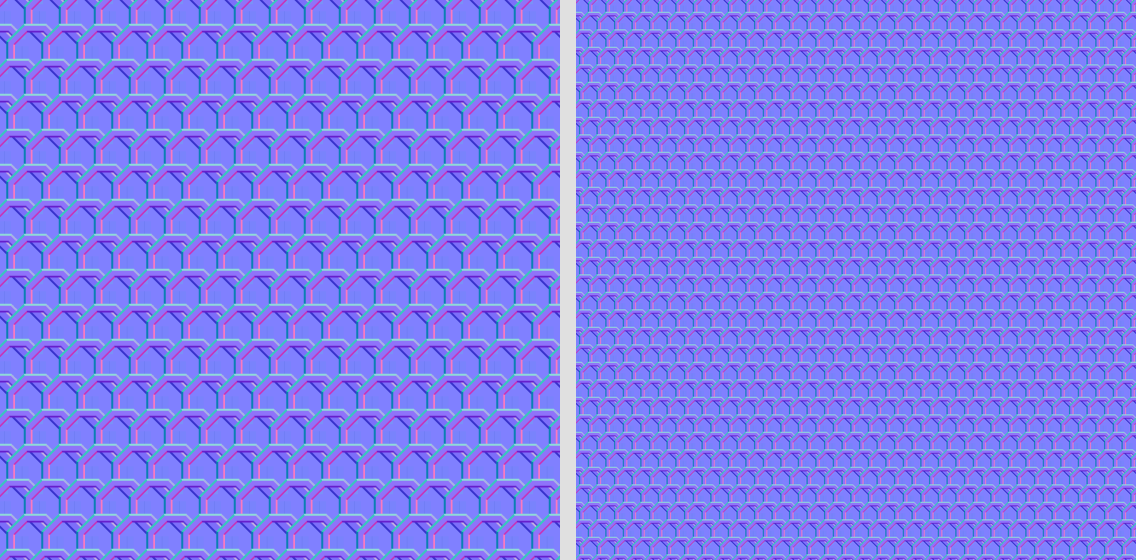
Left: one tile. Right: repeated 2 by 2.
Write a WebGL 1 fragment shader that draws this texture map.

```glsl
precision highp float;
// Tangent-space normal map of overlapping chamfered arches in staggered rows.
uniform vec2 u_resolution;

const float REPEATS = 16.0;               // arches across and rows down (even)
const vec2 PHASE = vec2(0.182, 0.682);    // leg and row-top position, in cells
const float SHOULDER = 0.5;               // height of the left chamfer
const float TOP_END = 1.15;               // where the right chamfer starts
const float BAND = 0.2;                   // width of the arch band
const float OUTER_BEVEL = 0.056;
const float INNER_BEVEL = 0.045;
const float BRACE_LINE = 0.45;            // diagonal offset of the brace groove
const float BRACE_BEVEL = 0.026;
const float DIAGONAL = 0.70711;
const int SAMPLES = 4;                    // antialiasing grid per axis

const vec3 FIELD = vec3(0.50, 0.50, 1.00);
const vec3 BAND_FACE = vec3(0.56, 0.45, 0.98);
const vec3 BRACE_FACE = vec3(0.49, 0.43, 0.98);
const vec3 BRACE_GROOVE = vec3(0.22, 0.20, 0.80);
const vec3 BRACE_GLINT = vec3(0.76, 0.68, 0.88);
const vec3 PANEL = vec3(0.46, 0.52, 0.98);
const vec3 PANEL_SEAM = vec3(0.43, 0.49, 0.95);
const vec3 WEDGE = vec3(0.46, 0.62, 0.95);

const vec3 OUTER_LEG = vec3(0.04, 0.50, 0.70);
const vec3 OUTER_SLOPE = vec3(0.22, 0.78, 0.74);
const vec3 OUTER_TOP = vec3(0.56, 0.86, 0.85);
const vec3 OUTER_END = vec3(0.66, 0.70, 0.90);
const vec3 INNER_LEG = vec3(0.98, 0.48, 0.75);
const vec3 INNER_SLOPE = vec3(0.78, 0.20, 0.72);
const vec3 INNER_TOP = vec3(0.40, 0.12, 0.80);
const vec3 INNER_END = vec3(0.38, 0.25, 0.85);

float box(vec2 p, vec2 low, vec2 high) {
  vec2 inside = step(low, p) * step(p, high);
  return inside.x * inside.y;
}

// Recessed field, its faint panel and the diagonal brace behind the arch.
vec3 interior(vec2 p) {
  vec3 color = FIELD;
  float panel = box(p, vec2(0.25, 0.64), vec2(0.63, 1.0));
  color = mix(color, PANEL, 0.6 * panel);
  float seam = 1.0 - step(0.012, abs(p.x - 0.45));
  color = mix(color, PANEL_SEAM, panel * seam);
  float wedge = step(0.72, p.x + p.y) * step(p.y, 0.44) * step(p.x, 0.55);
  color = mix(color, WEDGE, 0.6 * wedge);

  float across = p.x - p.y - BRACE_LINE;
  color = mix(color, BRACE_FACE, step(0.0, across));
  float glint = step(abs(across - 0.32), 0.035) * step(0.23, p.y);
  color = mix(color, BRACE_GLINT, glint);
  float groove = step(abs(across) * DIAGONAL, BRACE_BEVEL);
  return mix(color, BRACE_GROOVE, groove);
}

// p is measured right and down from the upper left corner of one arch.
vec3 arch(vec2 p) {
  float leg = p.x;
  float slope = (p.x + p.y - SHOULDER) * DIAGONAL;
  float top = p.y;
  float end = (TOP_END - p.x + p.y) * DIAGONAL;
  float depth = min(min(leg, slope), min(top, end));

  // The nearest side decides the bevel direction.
  vec3 outer = OUTER_LEG;
  vec3 inner = INNER_LEG;
  if (depth == slope) {
    outer = OUTER_SLOPE;
    inner = INNER_SLOPE;
  } else if (depth == top) {
    outer = OUTER_TOP;
    inner = INNER_TOP;
  } else if (depth == end) {
    outer = OUTER_END;
    inner = INNER_END;
  }

  if (depth < 0.0) return FIELD;
  if (depth < OUTER_BEVEL) return outer;
  if (depth < BAND) return BAND_FACE;
  if (depth < BAND + INNER_BEVEL) return inner;
  return interior(p);
}

vec3 arches(vec2 uv) {
  vec2 p = vec2(uv.x, 1.0 - uv.y) * REPEATS - PHASE;
  float row = floor(p.y);
  p.x = fract(p.x - 0.5 * mod(row, 2.0));
  p.y -= row;
  // Left of the chamfer the preceding arch of the row shows.
  if (p.x + p.y < SHOULDER) p.x += 1.0;
  return arch(p);
}

void main() {
  vec3 sum = vec3(0.0);
  for (int j = 0; j < SAMPLES; j++) {
    for (int i = 0; i < SAMPLES; i++) {
      vec2 offset = (vec2(float(i), float(j)) + 0.5) / float(SAMPLES) - 0.5;
      sum += arches((gl_FragCoord.xy + offset) / u_resolution);
    }
  }
  gl_FragColor = vec4(sum / float(SAMPLES * SAMPLES), 1.0);
}
```
